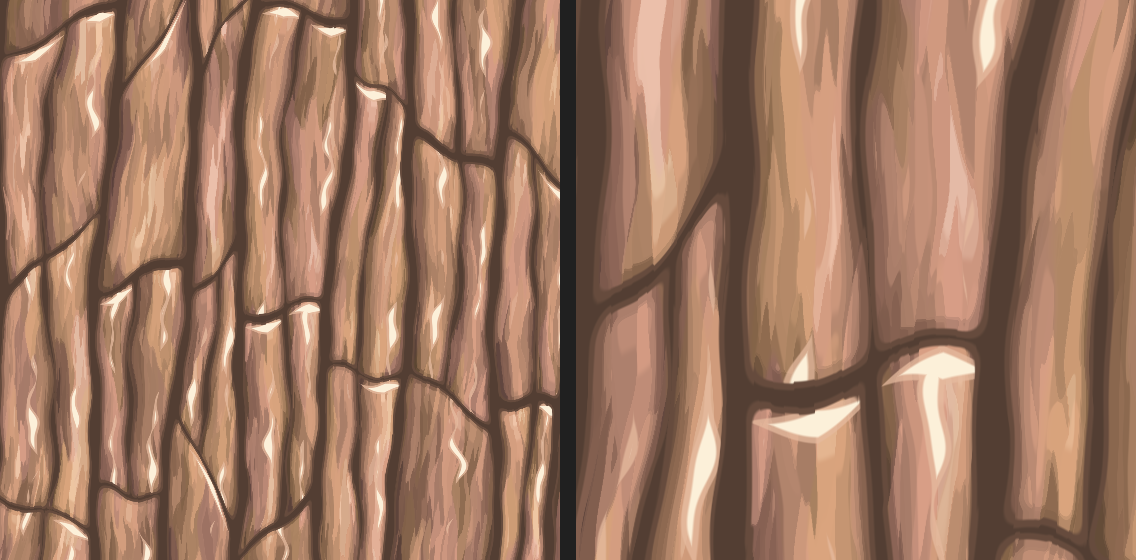
Left: the whole. Right: its middle third, enlarged.
This texture is drawn by a three.js fragment shader. Its source:

```glsl
// Painted bark: leaning ribs cut into long plates by slanted cracks.
// Rib and seam curves give crack distances; stretched cellular noise gives flat
// brush patches, and a stepped ramp turns tone into browns with cream glints.
varying vec2 vUv;

float hash(vec2 p) {
  return fract(sin(dot(p, vec2(127.1, 311.7))) * 43758.5453);
}

// Left edge of rib i at height y, in rib widths
float ribEdge(float i, float y) {
  return i + 0.5 * (hash(vec2(i, 3.0)) - 0.5) + 0.10 * sin(y * 5.0 + i * 2.4)
    + 0.03 * sin(y * 14.0 + i * 4.1) + 0.012 * sin(y * 43.0 + i);
}

// Lower edge of a plate across its rib, in plate lengths
float seam(float row, float rib, float u) {
  vec2 id = vec2(row, rib);
  return row + 0.4 * (hash(id + 5.0) - 0.5) + 1.1 * (hash(id + 11.0) - 0.5) * (u - 0.5)
    + 0.018 * sin(u * 8.0 + row * 3.0 + rib);
}

// Soft-edged cellular noise: x is tone, y is hue
vec2 patches(vec2 p) {
  p += vec2(0.12, 0.2) * sin(p.yx * 4.3) + 0.06 * sin(p.yx * 11.0);
  vec2 sum = vec2(0.0);
  float total = 0.0;
  for (int j = -1; j <= 1; j++) {
    for (int i = -1; i <= 1; i++) {
      vec2 cell = floor(p) + vec2(float(i), float(j));
      vec2 seed = cell + vec2(hash(cell), hash(cell + 19.0));
      float weight = exp(-42.0 * length(p - seed));
      sum += weight * vec2(hash(cell + 7.0), hash(cell + 31.0));
      total += weight;
    }
  }
  return sum / total;
}

float softMin(float a, float b, float k) {
  float h = max(k - abs(a - b), 0.0) / k;
  return min(a, b) - h * h * k * 0.25;
}

vec3 barkRamp(float tone) {
  vec3 color = vec3(0.38, 0.28, 0.23);
  color = mix(color, vec3(0.53, 0.39, 0.31), smoothstep(0.10, 0.28, tone));
  color = mix(color, vec3(0.68, 0.51, 0.41), smoothstep(0.49, 0.64, tone));
  color = mix(color, vec3(0.82, 0.61, 0.49), smoothstep(0.70, 0.85, tone));
  return mix(color, vec3(0.91, 0.75, 0.64), smoothstep(0.94, 1.06, tone));
}

void main() {
  // Find the rib
  float y = vUv.y;
  float x = (vUv.x - 0.05 * y) * 7.0;
  float rib = -2.0;
  for (int i = -1; i < 9; i++) {
    if (x > ribEdge(float(i), y)) rib = float(i);
  }
  float left = ribEdge(rib, y);
  float right = ribEdge(rib + 1.0, y);
  float u = (x - left) / (right - left);

  // Find the plate along the rib
  float v = y * 2.2 + 7.0 * hash(vec2(rib, 23.0));
  float base = floor(v);
  float row = base - 2.0;
  for (int k = -1; k <= 1; k++) {
    if (v > seam(base + float(k), rib, u)) row = base + float(k);
  }
  vec2 plate = vec2(row, rib);
  float below = (v - seam(row, rib, u)) / 2.2;
  float above = (seam(row + 1.0, rib, u) - v) / 2.2;
  float width = (right - left) / 7.0;
  float sides = min(u, 1.0 - u) * width;
  float edge = softMin(sides, min(below, above) * 0.8 + 0.004, 0.012);

  // Split some plates lengthwise by a thinner crack
  float strip = 0.0;
  if (hash(plate + 41.0) > 0.55) {
    float split = 0.5 + 0.10 * sin(y * 7.0 + rib * 2.0) + 0.02 * sin(y * 31.0 + row);
    edge = softMin(edge, abs(u - split) * width + 0.005, 0.008);
    strip = step(split, u);
    u = strip > 0.5 ? (u - split) / (1.0 - split) : u / split;
    width *= 0.5;
  }
  vec2 id = plate + strip * 53.0;

  // Brush patches that follow the rib
  vec2 grain = vec2((x - left) / 7.0, y) + 3.0 * vec2(hash(id), hash(id + 2.0));
  vec2 broad = patches(grain / vec2(0.030, 0.19));
  vec2 fine = patches(grain / vec2(0.012, 0.10));
  edge += 0.002 * sin(y * 23.0 + rib * 5.0) + 0.001 * sin(y * 60.0 + x * 3.0);
  edge += 0.002 * (fine.x - 0.5);

  // Rounded plate shading, flattened into soft steps
  float tone = 0.46 * smoothstep(0.0, 0.45, u) * smoothstep(1.0, 0.75, u);
  tone += 0.36 * broad.x + 0.32 * fine.x + 0.12 * (hash(id + 61.0) - 0.5);
  tone += 0.10 * smoothstep(0.07, 0.02, above) - 0.12 * smoothstep(0.07, 0.0, below);
  tone -= 0.16 * smoothstep(0.017, 0.013, edge);
  float level = tone * 13.0;
  tone = (floor(level) + smoothstep(0.35, 0.65, fract(level))) / 13.0;
  vec3 color = barkRamp(tone);
  color += (broad.y - 0.5) * vec3(0.01, 0.03, -0.04) + (fine.y - 0.5) * vec3(0.06, 0.04, 0.04);

  // Wet glints along the strip and on its upper lip
  float phase = 6.28 * hash(id + 71.0);
  float glintAt = 0.5 + 0.25 * hash(id + 83.0) + 0.04 * sin(y * 30.0 + phase) + 0.04 * sin(y * 83.0);
  float swell = sin(y * 21.0 + phase) + 0.7 * sin(y * 53.0 + phase * 3.0) + 0.3 * sin(y * 131.0) - 0.4;
  float streak = 0.0042 * swell - abs(u - glintAt) * width;
  float lip = 0.008 - 0.3 * abs(u - 0.6) * width - abs(above - 0.017);
  streak -= step(hash(id + 97.0), 0.25);
  lip -= step(hash(id + 101.0), 0.45);
  float glint = max(streak, lip);
  color = mix(color, vec3(0.90, 0.73, 0.62), 0.75 * smoothstep(-0.0045, -0.003, glint));
  color = mix(color, vec3(0.99, 0.94, 0.85), smoothstep(-0.001, 0.001, glint));

  // Cracks in two dark bands
  color = mix(color, vec3(0.40, 0.295, 0.24), smoothstep(0.0110, 0.0095, edge));
  color = mix(color, vec3(0.325, 0.245, 0.20), smoothstep(0.0078, 0.0062, edge));
  gl_FragColor = vec4(color, 1.0);
}
```
